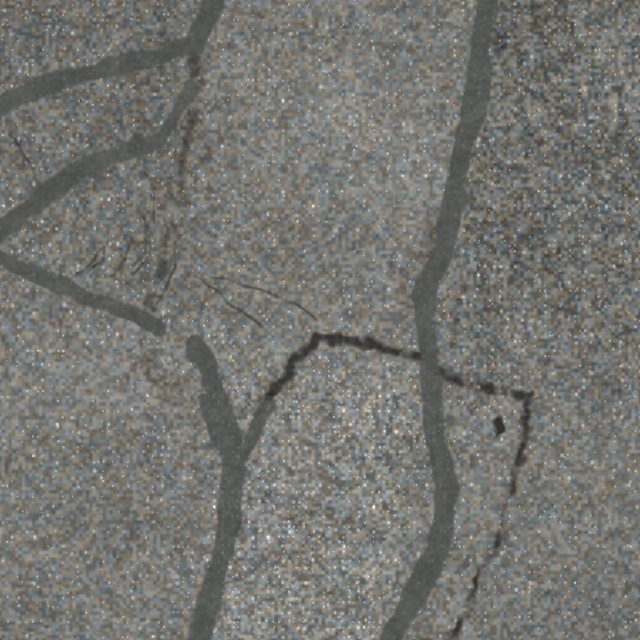
Give the GLSL for this texture, as a three.js fragment shader.

```glsl
varying vec2 vUv;

const vec3 ASPHALT = vec3(0.462, 0.462, 0.445);
const vec3 SEALANT = vec3(0.325, 0.335, 0.322);
const vec3 CRACK = vec3(0.20, 0.195, 0.185);
const vec3 STAIN = vec3(0.40, 0.375, 0.345);
const float FINE_GRAIN = 190.0;
const float COARSE_GRAIN = 95.0;
const float FINE_CONTRAST = 0.18;
const float COARSE_CONTRAST = 0.10;
const float CHROMA = 0.07;
const float SPECK_CELLS = 85.0;
const float SPECK_LIGHT = 0.25;
const float SEAL_WIDTH = 0.017;
const float EDGE = 0.0035;
const int HAIRLINES = 8;

float hash(vec2 p) {
  vec3 q = fract(vec3(p.xyx) * 0.1031);
  q += dot(q, q.yzx + 33.33);
  return fract((q.x + q.y) * q.z);
}

vec2 hash2(vec2 p) {
  return vec2(hash(p + 17.3), hash(p + 71.9));
}

float noise(vec2 p) {
  vec2 i = floor(p), f = fract(p);
  f = f * f * (3.0 - 2.0 * f);
  return mix(mix(hash(i), hash(i + vec2(1, 0)), f.x),
             mix(hash(i + vec2(0, 1)), hash(i + vec2(1, 1)), f.x), f.y);
}

vec2 warp(vec2 p, float freq) {
  return vec2(noise(p * freq + 5.0), noise(p * freq + 43.0)) - 0.5;
}

// Distance to a segment bowed to its left by "bow"
float stroke(vec2 p, vec2 a, vec2 b, float bow) {
  float len = length(b - a);
  vec2 dir = (b - a) / len, q = p - a;
  float along = dot(q, dir), t = clamp(along / len, 0.0, 1.0);
  float across = dot(q, vec2(-dir.y, dir.x)) - bow * 4.0 * t * (1.0 - t);
  return length(vec2(along - t * len, across));
}

float cover(float d, float width, float soft) {
  return 1.0 - smoothstep(width - soft, width + soft, d);
}

// Bright stone chips, one jittered chip per cell
float specks(vec2 p, float density) {
  float sum = 0.0;
  for (int k = 0; k < 2; k++) {
    vec2 g = p * SPECK_CELLS * (1.0 + 0.5 * float(k)) + 31.0 * float(k);
    vec2 id = floor(g), r = hash2(id);
    vec2 q = fract(g) - 0.35 - 0.3 * r;
    q.x *= 0.75 + 0.6 * r.y;
    float size = 0.2 + 0.14 * r.x;
    float lit = step(hash(id + 7.7), density) * (0.35 + 0.65 * r.y);
    sum += lit * (1.0 - smoothstep(size * 0.3, size * 1.3, length(q)));
  }
  return sum;
}

float sealDistance(vec2 p) {
  // Long right seam
  float d = stroke(p, vec2(0.764, 1.03), vec2(0.665, 0.53), 0.014);
  d = min(d, stroke(p, vec2(0.665, 0.53), vec2(0.702, 0.24), -0.012));
  d = min(d, stroke(p, vec2(0.702, 0.24), vec2(0.595, -0.02), 0.018));
  // Left seam and its fork
  d = min(d, stroke(p, vec2(0.30, 0.455), vec2(0.365, 0.29), 0.012));
  d = min(d, stroke(p, vec2(0.365, 0.29), vec2(0.305, -0.02), 0.014));
  d = min(d, stroke(p, vec2(0.325, 0.37), vec2(0.36, 0.28), -0.008) + 0.006);
  d = min(d, stroke(p, vec2(0.42, 0.365), vec2(0.38, 0.29), 0.0) + 0.006);
  d = min(d, stroke(p, vec2(-0.02, 0.605), vec2(0.24, 0.49), 0.0) + 0.004);
  // Upper left branches
  d = min(d, stroke(p, vec2(-0.02, 0.825), vec2(0.29, 0.925), 0.012) + 0.003);
  d = min(d, stroke(p, vec2(0.31, 0.93), vec2(0.34, 1.03), 0.0) - 0.002);
  d = min(d, stroke(p, vec2(-0.01, 0.635), vec2(0.25, 0.785), 0.018) + 0.003);
  return min(d, stroke(p, vec2(0.25, 0.785), vec2(0.30, 0.86), 0.0) + 0.007);
}

float brokenJoint(vec2 p) {
  float d = stroke(p, vec2(0.40, 0.355), vec2(0.50, 0.467), 0.005);
  d = min(d, stroke(p, vec2(0.50, 0.467), vec2(0.67, 0.432), 0.010));
  d = min(d, stroke(p, vec2(0.67, 0.425), vec2(0.83, 0.385), -0.008));
  return min(d, stroke(p, vec2(0.83, 0.385), vec2(0.715, 0.01), 0.014) + 0.002);
}

float hairlines(vec2 p) {
  float d = stroke(p, vec2(0.02, 0.79), vec2(0.06, 0.69), 0.01);
  d = min(d, stroke(p, vec2(0.29, 0.57), vec2(0.41, 0.49), 0.0));
  d = min(d, stroke(p, vec2(0.31, 0.57), vec2(0.50, 0.50), 0.01));
  for (int i = 0; i < HAIRLINES; i++) {
    vec2 r = hash2(vec2(float(i), 3.0));
    vec2 a = vec2(0.15, 0.60) + r * vec2(0.13, 0.14);
    vec2 b = a + vec2(0.05 * r.y - 0.035, -0.03 - 0.08 * r.x);
    d = min(d, stroke(p, a, b, 0.008));
  }
  return d;
}

void main() {
  vec2 p = vUv;
  vec2 rough = p + 0.014 * warp(p, 13.0) + 0.008 * warp(p, 48.0);
  vec2 jagged = rough + 0.009 * warp(p, 85.0);

  // Broad shade of the slabs
  float side = p.x - 0.60 - 0.16 * p.y;
  float rightSlab = smoothstep(-0.01, 0.04, side) * smoothstep(0.25, 0.6, p.y);
  float upperLeft = (1.0 - smoothstep(0.24, 0.34, p.x)) * smoothstep(0.5, 0.9, p.y);
  float middle = smoothstep(0.30, 0.38, p.x) * (1.0 - smoothstep(-0.03, 0.05, side));
  float worn = middle * (1.0 - smoothstep(0.36, 0.47, p.y));
  float shade = 0.022 * middle - 0.045 * rightSlab - 0.03 * upperLeft;
  shade += 0.05 * (noise(p * 5.0) - 0.5) + 0.04 * (noise(p * 17.0) - 0.5);

  // Stone grain with faint colour flecks
  float grain = FINE_CONTRAST * (noise(p * FINE_GRAIN) - 0.5)
              + COARSE_CONTRAST * (noise(p * COARSE_GRAIN + 9.0) - 0.5);
  grain *= 1.0 + 0.35 * worn + 0.3 * rightSlab;
  float chips = specks(p, 0.12 + 0.16 * worn + 0.05 * rightSlab + 0.04 * upperLeft);
  vec2 fleck = CHROMA * warp(p, 125.0);
  vec3 color = ASPHALT + shade + grain + SPECK_LIGHT * chips;
  color += vec3(fleck.x, 0.3 * fleck.y, -fleck.x);

  // Brown stains and crumbled strips
  float patches = smoothstep(0.25, 0.7, noise(p * 24.0));
  float joint = brokenJoint(jagged);
  float crumble = stroke(rough, vec2(0.31, 0.92), vec2(0.235, 0.52), 0.012);
  float stain = min(crumble, stroke(rough, vec2(0.68, 0.65), vec2(0.64, 0.48), 0.0));
  stain = min(stain, stroke(rough, vec2(0.22, 0.44), vec2(0.33, 0.375), -0.018));
  color = mix(color, STAIN + grain, 0.65 * cover(min(stain, joint + 0.008), 0.016, 0.014) * patches);

  // Open cracks, broken up along their length
  float gaps = smoothstep(0.25, 0.6, noise(p * 38.0 + 11.0));
  float fine = cover(hairlines(rough), 0.0022, 0.0025) * (0.25 + 0.3 * gaps);
  float open = cover(joint, 0.0075, 0.005) * (0.25 + 0.65 * gaps);
  open = max(open, 0.55 * cover(crumble, 0.007, 0.006) * gaps);
  color = mix(color, CRACK + 0.3 * grain, max(fine, open));

  // Smooth sealant bands
  float width = SEAL_WIDTH * (0.8 + 0.4 * noise(p * 15.0 + 2.0));
  float seal = cover(sealDistance(rough), width, EDGE);
  vec3 tar = SEALANT + 0.22 * grain + 0.04 * (noise(p * 28.0) - 0.5) + 0.06 * chips;
  color = mix(color, tar, 0.94 * seal);

  // Small pothole
  vec2 hole = (jagged - vec2(0.775, 0.335)) * vec2(1.2, 0.85);
  color = mix(color, CRACK, cover(length(hole), 0.012, EDGE));

  gl_FragColor = vec4(color, 1.0);
}
```
